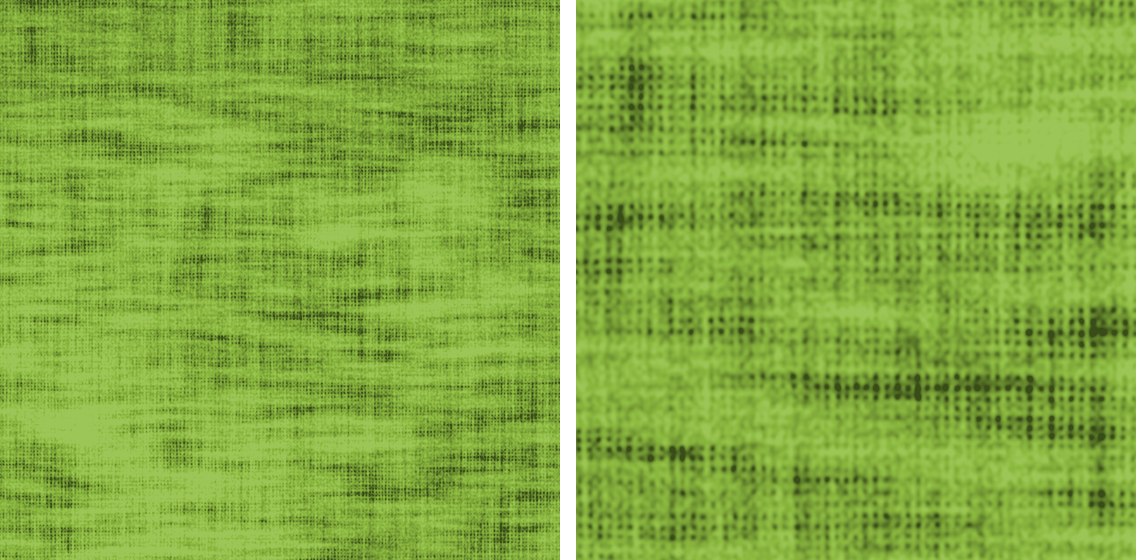
Left, the full canvas; right, a detail of the centre.
Reproduce this texture procedurally as a WebGL 1 fragment shader.

```glsl
precision highp float;
// Green, loosely woven linen: fine crossing threads with dark gaps,
// uneven horizontal slubs and soft broad shading. Every layer is stretched
// gradient noise; their sum is one tone that drives the colour ramp.
uniform vec2 u_resolution;

vec2 gradientAt(vec2 cell) {
  float angle = 6.2832 * fract(sin(dot(cell, vec2(127.1, 311.7))) * 43758.55);
  return vec2(cos(angle), sin(angle));
}

// Gradient noise scaled to a standard deviation of about one.
float noise(vec2 p) {
  vec2 i = floor(p), f = p - i;
  vec2 w = f * f * f * (f * (f * 6.0 - 15.0) + 10.0);
  vec2 e = vec2(1.0, 0.0);
  float low = mix(dot(gradientAt(i), f),
                  dot(gradientAt(i + e.xy), f - e.xy), w.x);
  float high = mix(dot(gradientAt(i + e.yx), f - e.yx),
                   dot(gradientAt(i + e.xx), f - e.xx), w.x);
  return 4.6 * mix(low, high, w.y);
}

// Dark openings between threads, 1 at the centre of each gap.
float weaveGaps(vec2 uv) {
  vec2 wobble = vec2(noise(uv * vec2(24.0, 5.0)),
                     noise(uv * vec2(5.0, 24.0) + 37.0));
  vec2 wave = 0.5 + 0.5 * cos(6.2832 * uv * vec2(164.0, 158.0) + 0.9 * wobble);
  return wave.x * (0.25 + 0.75 * wave.y);
}

// Soft folds: a dim top edge, a shadow at upper left, a bright lower left.
float broadShade(vec2 uv) {
  float shade = 0.28 * noise(uv * vec2(2.3, 3.6) + 11.0);
  shade -= 0.85 * smoothstep(0.72, 1.02, uv.y);
  shade -= 0.6 * exp(-dot(uv - vec2(0.24, 0.96), uv - vec2(0.24, 0.96)) * 40.0);
  shade += 0.45 * (1.0 - smoothstep(0.1, 0.8, length(uv - vec2(0.1, 0.2))));
  return shade + 0.1;
}

// Horizontal slubs in three sizes, fading towards the matte top.
float slubs(vec2 uv) {
  vec2 p = uv + vec2(0.0, 0.004 * noise(uv * 4.0));
  float s = 0.42 * noise(p * vec2(4.0, 21.0) + 5.0)
          + 0.42 * noise(p * vec2(6.0, 47.0) + 71.0)
          + 0.25 * noise(p * vec2(11.0, 85.0) + 19.0);
  return s * mix(1.0, 0.55, smoothstep(0.75, 1.0, uv.y));
}

vec3 linenColor(float tone) {
  float z = clamp(tone, -2.6, 2.0);
  float level = 0.675 + 0.093 * z - 0.02 * z * z;
  vec3 color = mix(vec3(0.26, 0.35, 0.11), vec3(0.55, 0.73, 0.25),
                   clamp((level - 0.35) / 0.38, -0.3, 1.0));
  return mix(color, vec3(0.62, 0.78, 0.35), smoothstep(0.72, 0.79, level));
}

void main() {
  vec2 uv = gl_FragCoord.xy / u_resolution;
  float slub = slubs(uv);
  float openness = smoothstep(0.5, -1.1, slub);

  // Long single threads: upright ones show most where the cloth is open.
  float upright = 0.24 * noise(uv * vec2(150.0, 7.0) + 3.0)
                + 0.18 * noise(uv * vec2(52.0, 2.5) + 43.0);
  float level = 0.24 * noise(uv * vec2(8.0, 140.0) + 29.0);

  float tone = broadShade(uv) + slub + level;
  tone += upright * mix(0.8, 1.5, openness);
  tone -= (weaveGaps(uv) - 0.31) * mix(0.7, 2.1, openness);

  // Fuzzy fibre grain.
  tone += 0.34 * noise(uv * vec2(235.0, 205.0) + 61.0)
        + 0.18 * noise(uv * vec2(120.0, 105.0) + 83.0);

  gl_FragColor = vec4(linenColor(tone), 1.0);
}
```
